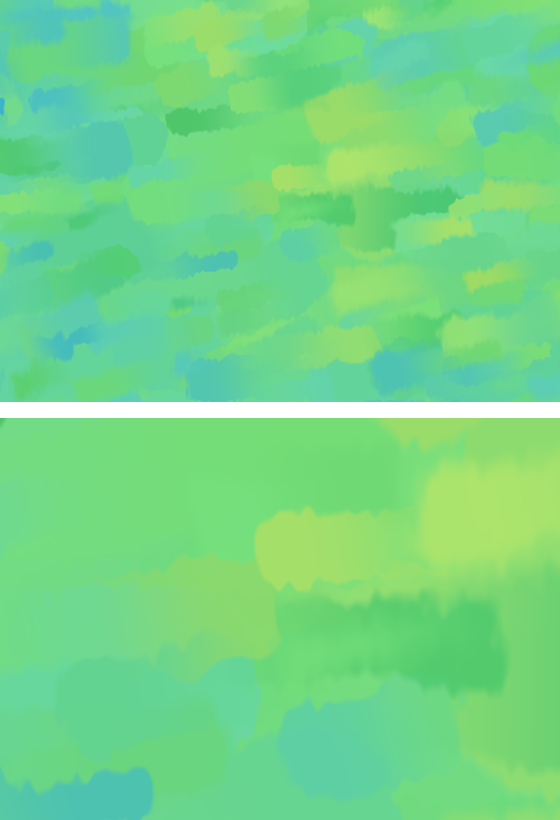
Top: the whole. Bottom: its middle third, enlarged.
Write a WebGL 2 fragment shader that draws this background.

```glsl
#version 300 es
precision highp float;
precision highp int;
// Soft painted wash in greens, lime and blue. Layers of slanted brush strokes,
// one per jittered grid cell, are blended from large to small. Each stroke has
// one firm end, one dissolving end and an edge frayed by noise.

uniform vec2 u_resolution;
out vec4 outColor;

const int LAYERS = 6;
const vec2 LARGE_CELL = vec2(0.46, 0.23);   // in canvas heights
const vec2 SMALL_CELL = vec2(0.17, 0.075);
const vec2 TILT = vec2(-0.04, 0.40);        // range of stroke angles
const float MEAN_TONE = 2.85;               // position on the colour ramp
const float REGION_SPREAD = 5.2;            // tone shared by neighbours
const float STROKE_SPREAD = 4.2;            // tone of each stroke
const float FRAY = 0.013;
const float WOBBLE = 0.024;
const vec3 DEEP_GREEN = vec3(0.24, 0.76, 0.41);
const vec3 SHADE_RANGE = vec3(0.07, 0.05, 0.04);

// Colour ramp from yellow-lime through green to blue
const vec3 RAMP[8] = vec3[8](
  vec3(0.66, 0.88, 0.41), vec3(0.56, 0.87, 0.45),
  vec3(0.43, 0.86, 0.46), vec3(0.44, 0.85, 0.53),
  vec3(0.40, 0.84, 0.60), vec3(0.37, 0.81, 0.68),
  vec3(0.29, 0.75, 0.74), vec3(0.21, 0.69, 0.82));

// Four random values in 0..1 for a cell and a seed
vec4 hash4(vec2 cell, int seed, int channel) {
  uvec4 v = uvec4(ivec4(ivec2(cell), seed, channel));
  v = v * 1664525u + 1013904223u;
  for (int i = 0; i < 2; i++) {
    v.x += v.y * v.w;
    v.y += v.z * v.x;
    v.z += v.x * v.y;
    v.w += v.y * v.z;
    v ^= v >> 16u;
  }
  return vec4(v >> 8u) / 16777216.0;
}

float valueNoise(vec2 p, int seed) {
  vec2 cell = floor(p);
  vec2 f = fract(p);
  f = f * f * (3.0 - 2.0 * f);
  float a = hash4(cell, seed, 9).x;
  float b = hash4(cell + vec2(1, 0), seed, 9).x;
  float c = hash4(cell + vec2(0, 1), seed, 9).x;
  float d = hash4(cell + vec2(1, 1), seed, 9).x;
  return mix(mix(a, b, f.x), mix(c, d, f.x), f.y);
}

vec3 rampColor(float tone) {
  tone = clamp(tone, 0.0, 6.999);
  int i = int(tone);
  return mix(RAMP[i], RAMP[i + 1], fract(tone));
}

float regionTone(vec2 p) {
  return MEAN_TONE + REGION_SPREAD * (valueNoise(p * vec2(2.3, 3.6) + 4.0, 31) - 0.5);
}

// Lays one stroke over the paint below it
vec3 paintStroke(vec3 below, vec2 p, vec2 cell, vec2 size, int layer, float fray) {
  vec4 place = hash4(cell, layer, 1);
  vec4 look = hash4(cell, layer, 2);
  vec4 tint = hash4(cell, layer, 3);
  float detail = float(layer) / float(LAYERS - 1);
  if (tint.w > mix(1.0, 0.42, detail)) return below;

  // Rounded bar in the frame of the stroke
  vec2 center = (cell + 0.5 + 0.7 * (place.xy - 0.5)) * size;
  float angle = mix(TILT.x, TILT.y, place.z);
  vec2 q = mat2(cos(angle), -sin(angle), sin(angle), cos(angle)) * (p - center);
  vec2 halfSize = size * vec2(mix(0.32, 0.72, place.w), mix(0.30, 0.60, look.x));
  float corner = 0.65 * halfSize.y;
  vec2 e = abs(q) - halfSize + corner;
  float dist = length(max(e, 0.0)) + min(max(e.x, e.y), 0.0) - corner + fray;

  // Firm or soft border, and paint running out along the stroke
  float soft = mix(0.003, 0.035, look.y * look.y);
  float cover = 1.0 - smoothstep(-soft, 0.003, dist);
  float along = q.x / halfSize.x * (look.z < 0.5 ? -1.0 : 1.0);
  float load = mix(0.92, 0.06, smoothstep(-0.5, 1.0, along));

  float spread = STROKE_SPREAD * mix(0.8, 1.35, detail);
  vec3 color = rampColor(regionTone(center) + spread * (tint.x - 0.5));
  color = mix(color, DEEP_GREEN, 0.7 * smoothstep(0.86, 0.96, tint.y));
  color += SHADE_RANGE * (tint.z - 0.5);
  return mix(below, color, cover * load);
}

void main() {
  vec2 p = gl_FragCoord.xy / u_resolution.y;
  vec3 color = rampColor(regionTone(p));

  for (int layer = 0; layer < LAYERS; layer++) {
    vec2 size = mix(LARGE_CELL, SMALL_CELL, float(layer) / float(LAYERS - 1));
    vec2 home = floor(p / size);
    // Upright bristle teeth on top of a slower wobble
    float fray = FRAY * (valueNoise(p * vec2(125.0, 48.0), 50 + layer) - 0.5)
               + WOBBLE * (valueNoise(p * vec2(24.0, 18.0), 70 + layer) - 0.5);
    for (int j = 1; j >= -1; j--)
      for (int i = -1; i <= 1; i++)
        color = paintStroke(color, p, home + vec2(i, j), size, layer, fray);
  }
  outColor = vec4(clamp(color, 0.0, 1.0), 1.0);
}
```
